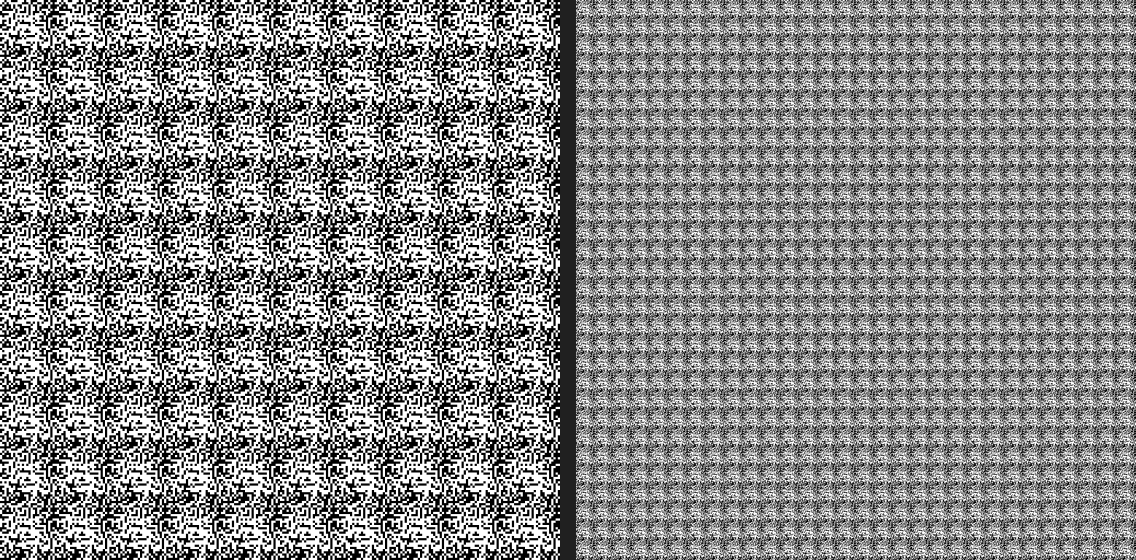
Left, the tile; right, the same tile 3 across and 3 down.
Write a three.js fragment shader that draws this pattern.

```glsl
// Black and white dither grain of short curved strokes, one tile repeated ten times across and down.
varying vec2 vUv;

float hash(vec2 cell) {
  vec3 p = fract(mod(cell, 26.0).xyx * vec3(0.1031, 0.1030, 0.0973));
  p += dot(p, p.yzx + 33.33);
  return fract((p.x + p.y) * p.z);
}

// Soft spot that wraps around the tile
float spot(vec2 tile, vec2 center, float falloff) {
  vec2 d = fract(tile - center + 0.5) - 0.5;
  return exp(-falloff * dot(d, d));
}

// Light and dark areas inside one tile
float tone(vec2 tile) {
  float light = 0.27 * spot(tile, vec2(0.50, 0.74), 22.0)
              + 0.22 * spot(tile, vec2(0.54, 0.37), 20.0)
              + 0.08 * spot(tile, vec2(0.02, 0.32), 20.0);
  float dark = 0.30 * spot(tile, vec2(0.94, 0.67), 22.0)
             + 0.28 * spot(tile, vec2(0.85, 0.05), 20.0)
             + 0.24 * spot(tile, vec2(0.33, 0.06), 20.0);
  return 0.09 + light - dark;
}

// Grain linked along a bending direction and kept apart across it
float grain(vec2 cell, vec2 tile) {
  float bend = 2.5 * sin(6.28319 * tile.x + 2.0 * sin(6.28319 * tile.y))
             + 1.5 * cos(12.56637 * tile.y);
  float sum = hash(cell) - 0.5;
  for (int i = 0; i < 8; i++) {
    float angle = 0.785398 * float(i);
    vec2 neighbor = floor(vec2(cos(angle), sin(angle)) * 1.4 + 0.5);
    sum += 0.35 * (cos(2.0 * (angle - bend)) - 0.3) * (hash(cell + neighbor) - 0.5);
  }
  return sum;
}

// The uneven fit of 26 tile cells to 25.6 grid cells varies the repeats
float ink(vec2 gridCell) {
  vec2 cell = floor(fract((gridCell + 0.5) * 10.0 / 256.0) * 26.0);
  vec2 tile = (cell + 0.5) / 26.0;
  return step(0.0, tone(tile) + grain(cell, tile));
}

void main() {
  vec2 grid = vUv * 256.0 - 0.5;
  vec2 cell = floor(grid);

  // Smooth cell borders over the width of one sample
  vec2 blend = clamp((fract(grid) - 0.5) / max(fwidth(grid), 0.0001) + 0.5, 0.0, 1.0);
  float lower = mix(ink(cell), ink(cell + vec2(1.0, 0.0)), blend.x);
  float upper = mix(ink(cell + vec2(0.0, 1.0)), ink(cell + vec2(1.0)), blend.x);

  gl_FragColor = vec4(vec3(mix(lower, upper, blend.y)), 1.0);
}
```
